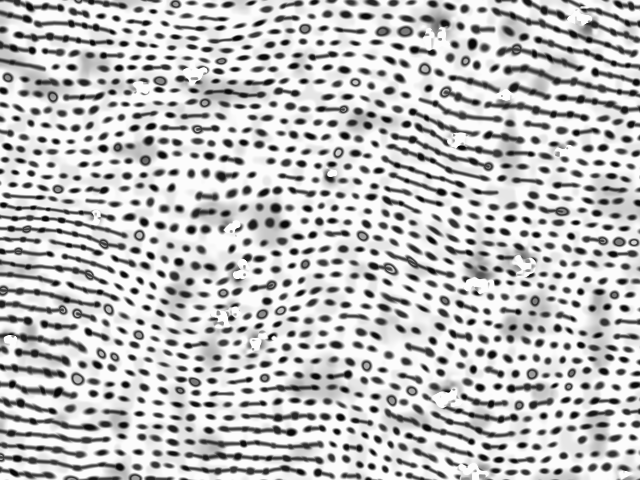
Give the GLSL for this texture, as a Shadertoy shader.

```glsl
// Draws a micrograph-like field of dark dots in wavy rows, some joined to lines, with rings and white debris.

// Lattice, in units of the canvas height
const vec2 PITCH = vec2(0.0338, 0.0290);
const float ROW_TILT = 0.08;
const float ROW_SHIFT = 0.25;
const float WARP_SIZE = 0.085;
const float WARP_FREQ = 3.2;
const float JITTER = 0.24;

// Dots, links and rings
const vec2 DOT_RADIUS = vec2(0.0104, 0.0066);
const vec2 RING_RADIUS = vec2(0.0125, 0.0112);
const float LINK_RADIUS = 0.0041;
const float EDGE_IN = 0.0038;
const float EDGE_OUT = 0.0034;
const float RING_SHARE = 0.045;
const float GAP_SHARE = 0.015;

// Debris
const int DEBRIS_COUNT = 22;
const int CLUSTER_COUNT = 7;
const vec2 CLUSTER_CENTER = vec2(0.51, 0.39);
const vec2 CLUSTER_SPREAD = vec2(0.13, 0.34);

float hash(vec2 p) {
    return fract(sin(dot(p, vec2(127.1, 311.7))) * 43758.5453);
}

float noise(vec2 p) {
    vec2 i = floor(p), f = fract(p);
    f = f * f * (3.0 - 2.0 * f);
    return mix(mix(hash(i), hash(i + vec2(1, 0)), f.x),
               mix(hash(i + vec2(0, 1)), hash(i + vec2(1, 1)), f.x), f.y);
}

vec2 noise2(vec2 p) {
    return vec2(noise(p), noise(p + 37.7)) - 0.5;
}

// Canvas position to bent, sheared lattice coordinates
vec2 toLattice(vec2 uv) {
    vec2 q = uv + WARP_SIZE * noise2(uv * WARP_FREQ + 5.0)
                + 0.010 * noise2(uv * 14.0) + 0.0025 * noise2(uv * 65.0);
    float row = (q.y + ROW_TILT * q.x) / PITCH.y;
    return vec2(q.x / PITCH.x - ROW_SHIFT * row, row);
}

vec2 fromLattice(vec2 d) {
    return vec2(d.x + ROW_SHIFT * d.y, d.y) * PITCH;
}

vec2 dotCenter(vec2 cell) {
    return cell + 0.5 + JITTER * (vec2(hash(cell + 3.1), hash(cell + 8.7)) - 0.5);
}

float ellipse(vec2 p, vec2 radius) {
    return (length(p / radius) - 1.0) * radius.y;
}

float segment(vec2 p, vec2 b) {
    return length(p - b * clamp(dot(p, b) / dot(b, b), 0.0, 1.0));
}

float inked(float d, float ink) {
    return mix(ink, 1.0, smoothstep(-EDGE_IN, EDGE_OUT, d));
}

// Lightness of one dot, or of a ring with a grey middle
float dotShade(vec2 p, vec2 cell) {
    float kind = hash(cell + 21.3);
    if (kind < GAP_SHARE) return 1.0;
    float tilt = 0.7 * (hash(cell + 14.9) - 0.5);
    p = mat2(cos(tilt), sin(tilt), -sin(tilt), cos(tilt)) * p;
    if (kind < GAP_SHARE + RING_SHARE) {
        float d = ellipse(p, RING_RADIUS * mix(0.8, 1.05, hash(cell + 6.6)));
        float hollow = mix(0.45, 0.85, hash(cell + 9.2));
        return mix(inked(d, 0.17), hollow, smoothstep(-0.0025, -0.0065, d));
    }
    float size = mix(0.82, 1.14, hash(cell + 17.0));
    float stretch = mix(0.88, 1.12, hash(cell + 31.0));
    float ink = mix(0.02, 0.24, hash(cell + 44.0));
    return inked(ellipse(p, DOT_RADIUS * size * vec2(stretch, 1.0 / stretch)), ink);
}

// Dots join to lines in some regions, seldom elsewhere
bool isLinked(vec2 cell) {
    float region = smoothstep(0.45, 0.78, noise(cell * vec2(0.15, 0.12) + 2.0));
    return hash(cell + 52.4) < 0.06 + 0.84 * region;
}

float pattern(vec2 uv) {
    vec2 l = toLattice(uv), base = floor(l);
    float shade = 1.0;
    for (int j = -1; j <= 1; j++)
    for (int i = -2; i <= 1; i++) {
        vec2 cell = base + vec2(i, j);
        vec2 center = dotCenter(cell);
        vec2 p = fromLattice(l - center);
        shade = min(shade, dotShade(p, cell));
        if (isLinked(cell)) {
            vec2 next = fromLattice(dotCenter(cell + vec2(1, 0)) - center);
            shade = min(shade, inked(segment(p, next) - LINK_RADIUS, 0.25));
        }
    }
    return shade;
}

// Dark smudges and ragged white flakes laid over the pattern
float addDebris(float shade, vec2 uv, float aspect) {
    float rough = noise(uv * 75.0) - 0.5;
    for (int i = 0; i < DEBRIS_COUNT; i++) {
        vec2 seed = vec2(i, 3 * i + 1);
        vec2 r = vec2(hash(seed), hash(seed + 7.3));
        vec2 center = i < CLUSTER_COUNT ? CLUSTER_CENTER + (r - 0.5) * CLUSTER_SPREAD
                                        : r * vec2(aspect, 1.0);
        float size = mix(0.007, 0.021, hash(seed + 4.4));
        vec2 p = uv - center;
        vec2 side = size * 2.4 * (vec2(hash(seed + 1.9), hash(seed + 2.8)) - 0.5);
        float smudge = exp(-dot(p - side, p - side) / (size * size * 2.0));
        shade *= 1.0 - 0.6 * smudge * smoothstep(-0.4, 0.3, rough);
        float flake = length(p * vec2(0.8, 1.0)) - size + 0.024 * rough;
        float grain = mix(1.0, 0.55, smoothstep(0.62, 0.9, noise(uv * 110.0 + seed)));
        shade = mix(grain, shade, smoothstep(-0.002, 0.002, flake));
    }
    return shade;
}

void mainImage(out vec4 fragColor, in vec2 fragCoord) {
    vec2 uv = fragCoord / iResolution.y;
    float haze = 0.10 * smoothstep(0.45, 0.9, noise(uv * 45.0))
               + 0.22 * smoothstep(0.70, 0.95, noise(uv * 16.0 + 9.0));
    float shade = pattern(uv) * (1.0 - haze);
    shade = addDebris(shade, uv, iResolution.x / iResolution.y);
    fragColor = vec4(vec3(clamp(shade, 0.03, 0.99)), 1.0);
}
```
